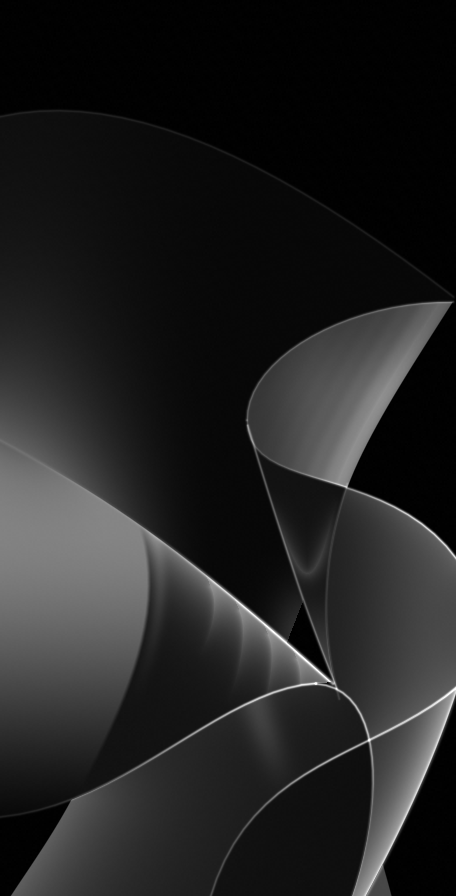
Write a WebGL 2 fragment shader that draws this background.

```glsl
#version 300 es
precision highp float;
uniform vec2 u_resolution;
out vec4 fragColor;

const int SEGMENTS = 20;

float hash(float n) {
  return fract(sin(n * 12.9898) * 43758.5453);
}

vec2 bezier(vec2 a, vec2 b, vec2 c, vec2 d, float t) {
  float s = 1.0 - t;
  return s * s * s * a + 3.0 * s * s * t * b + 3.0 * s * t * t * c + t * t * t * d;
}

// Signed distance to a cubic curve, positive on the right of its direction
float curve(vec2 p, vec2 a, vec2 b, vec2 c, vec2 d) {
  float nearest = 1e3, side = 1.0;
  vec2 start = a;
  for (int i = 1; i <= SEGMENTS; i++) {
    vec2 end = bezier(a, b, c, d, float(i) / float(SEGMENTS));
    vec2 e = end - start, q = p - start;
    float dist = length(q - e * clamp(dot(q, e) / dot(e, e), 0.0, 1.0));
    if (dist < nearest) {
      nearest = dist;
      side = e.y * q.x - e.x * q.y < 0.0 ? -1.0 : 1.0;
    }
    start = end;
  }
  return nearest * side;
}

float cover(float d, float px) {
  return smoothstep(-px, px, d);
}

float rim(float d, float width) {
  return exp(-d * d / (width * width));
}

float falloff(float d, float size) {
  return exp(-abs(d) / size);
}

void main() {
  vec2 p = gl_FragCoord.xy / u_resolution * vec2(0.508, 1.0);
  float px = 0.8 / u_resolution.y;
  float thin = max(0.0014, px);

  // Outlines of the folded sheets
  float dome = curve(p, vec2(0.0, 0.870), vec2(0.143, 0.902), vec2(0.313, 0.818), vec2(0.505, 0.669));
  float foldTop = curve(p, vec2(0.275, 0.531), vec2(0.275, 0.603), vec2(0.391, 0.665), vec2(0.505, 0.663));
  float foldLow = curve(p, vec2(0.275, 0.531), vec2(0.275, 0.447), vec2(0.430, 0.486), vec2(0.510, 0.375));
  float foldRight = curve(p, vec2(0.505, 0.664), vec2(0.462, 0.596), vec2(0.410, 0.518), vec2(0.387, 0.456));
  float neckLeft = curve(p, vec2(0.375, 0.232), vec2(0.335, 0.330), vec2(0.305, 0.430), vec2(0.276, 0.525));
  float neckInner = curve(p, vec2(0.378, 0.220), vec2(0.355, 0.300), vec2(0.360, 0.380), vec2(0.387, 0.460));
  float ribbonLow = curve(p, vec2(0.234, -0.003), vec2(0.280, 0.154), vec2(0.417, 0.154), vec2(0.510, 0.234));
  float wingTop = curve(p, vec2(-0.007, 0.512), vec2(0.117, 0.447), vec2(0.195, 0.395), vec2(0.371, 0.237));
  float wingLow = curve(p, vec2(0.0, 0.088), vec2(0.143, 0.102), vec2(0.247, 0.232), vec2(0.352, 0.237));
  float wingInner = curve(p, vec2(0.154, 0.420), vec2(0.189, 0.323), vec2(0.143, 0.219), vec2(0.083, 0.107));
  float hook = curve(p, vec2(0.352, 0.237), vec2(0.430, 0.232), vec2(0.427, 0.102), vec2(0.391, -0.003));
  float baseLeft = curve(p, vec2(0.010, -0.003), vec2(0.035, 0.035), vec2(0.060, 0.070), vec2(0.082, 0.112));
  float baseRight = curve(p, vec2(0.510, 0.232), vec2(0.480, 0.140), vec2(0.440, 0.060), vec2(0.406, -0.003));
  float stripRight = curve(p, vec2(0.420, 0.060), vec2(0.425, 0.040), vec2(0.431, 0.020), vec2(0.437, -0.003));

  // Dark dome with a glow rising from the wing
  float glow = 0.34 * falloff(wingTop, 0.095) * smoothstep(0.24, 0.03, p.x);
  float domeTone = 0.025 + 0.02 * smoothstep(0.3, 0.0, p.x) + glow;
  domeTone += 0.18 * rim(length((p - vec2(0.338, 0.285)) * vec2(1.6, 1.0)), 0.055);
  float tone = 0.004 + domeTone * cover(dome, px) * cover(foldRight, px) * smoothstep(0.08, 0.2, p.y);

  // Narrow neck with a pointed reflection
  float neck = cover(neckLeft, px) * cover(-neckInner, px) * cover(foldLow, px) * cover(0.525 - p.y, px);
  float point = curve(p, vec2(0.300, 0.460), vec2(0.335, 0.330), vec2(0.350, 0.330), vec2(0.374, 0.440));
  float neckTone = 0.07 + 0.18 * falloff(point, 0.009) * smoothstep(0.46, 0.37, p.y);
  neckTone += 0.2 * smoothstep(0.36, 0.24, p.y);
  tone = mix(tone, neckTone, neck);

  // Right ribbon
  float ribbon = cover(foldLow, px) * cover(neckInner, px) * cover(-ribbonLow, px);
  float ribbonTone = 0.13 + 0.14 * smoothstep(0.36, 0.49, p.x) + 0.12 * falloff(foldLow, 0.02) * p.x * 2.0;
  ribbonTone += 0.1 * falloff(ribbonLow, 0.03);
  tone = mix(tone, ribbonTone, ribbon);

  // Open fold, lit along its right side
  float opening = cover(foldTop, px) * cover(-foldLow, px) * cover(foldRight, px);
  float foldTone = 0.21 + 0.1 * smoothstep(0.28, 0.36, p.x) + 0.27 * falloff(foldRight - 0.012, 0.025);
  foldTone += 0.025 * sin(foldRight * 330.0) * falloff(foldRight, 0.04);
  foldTone *= mix(1.0, 0.72, smoothstep(0.55, 0.66, p.y));
  tone = mix(tone, foldTone, opening);

  // Lower tail and base
  float tail = cover(ribbonLow, px) * cover(baseRight, px) * cover(-hook, px);
  tone = mix(tone, 0.17 + 0.5 * falloff(baseRight, 0.028), tail);
  float strip = cover(-baseRight, px) * cover(stripRight, px);
  tone = mix(tone, 0.28, strip);
  float base = cover(wingLow, px) * cover(hook, px) * cover(baseLeft, px);
  float baseTone = 0.09 + 0.28 * falloff(baseLeft, 0.075) + 0.07 * falloff(wingLow, 0.03) * smoothstep(0.15, 0.33, p.x);
  baseTone += 0.12 * rim(p.x - 0.29 - 0.3 * (0.2 - p.y), 0.018) * smoothstep(0.1, 0.2, p.y);
  baseTone *= mix(1.0, 0.6, cover(ribbonLow, px));
  tone = mix(tone, baseTone, base);

  // Wing: broad lit sheet on the left, darker inner face with soft streaks
  float wing = cover(wingTop, px) * cover(-wingLow, px);
  float lit = 0.52 * smoothstep(0.03, 0.42, p.y) * mix(0.7, 1.0, 1.0 - falloff(wingTop, 0.03) * smoothstep(0.12, 0.0, p.x));
  float inner = 0.07 + 0.42 * falloff(wingTop, 0.03) + 0.1 * rim(wingInner + 0.012, 0.008) * smoothstep(0.2, 0.36, p.y);
  for (int i = 0; i < 4; i++) {
    float n = float(i);
    vec2 top = vec2(0.235 + 0.032 * n, 0.345 - 0.027 * n);
    float drop = 0.05 + 0.04 * hash(n + 2.0);
    float streak = curve(p, top, top + vec2(0.01, -0.02), top + vec2(0.0, -drop), top + vec2(-0.012, -drop * 1.4));
    inner += 0.17 * falloff(streak, streak > 0.0 ? 0.003 : 0.012) * smoothstep(top.y - drop * 1.6, top.y, p.y);
  }
  tone = mix(tone, mix(inner, lit, smoothstep(-0.003, 0.003, wingInner)), wing);

  // Bright edges
  tone += 0.09 * rim(dome, thin) + 0.2 * rim(foldTop, thin) + 0.3 * rim(neckLeft, thin);
  tone += mix(0.15, 0.6, smoothstep(0.3, 0.48, p.x)) * rim(foldLow, thin) + 0.12 * rim(neckInner, thin);
  tone += mix(0.1, 0.65, smoothstep(0.02, 0.3, p.x)) * rim(wingLow, thin);
  tone += mix(0.05, 0.6, smoothstep(0.12, 0.34, p.x)) * rim(wingTop, thin * 1.4);
  tone += mix(0.15, 0.6, smoothstep(0.05, 0.22, p.y)) * rim(hook, thin);
  tone += mix(0.2, 0.6, smoothstep(0.24, 0.38, p.x)) * rim(ribbonLow, thin) + 0.25 * rim(baseRight, thin * 1.5);

  // Fine grain
  tone += (hash(dot(floor(p * 512.0), vec2(1.0, 57.0))) - 0.5) * 0.006;
  fragColor = vec4(vec3(clamp(tone, 0.0, 1.0)), 1.0);
}
```
